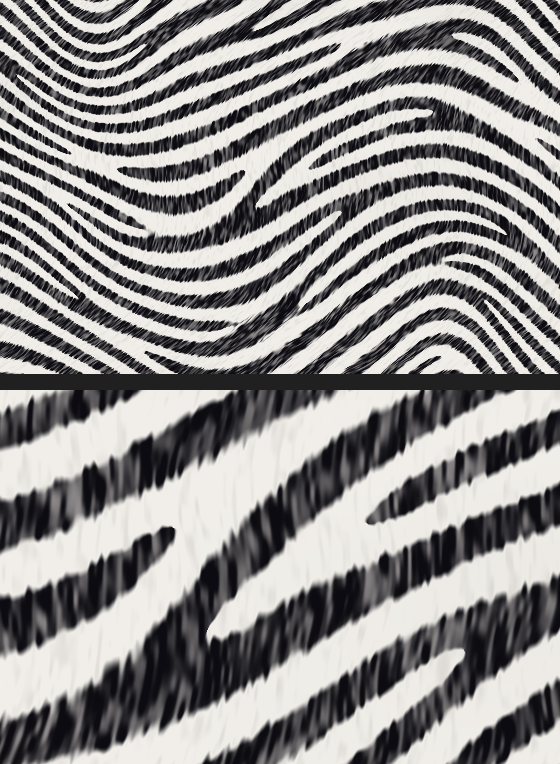
Top, the full canvas; bottom, a detail of the centre.
Write a WebGL 2 fragment shader that draws this texture.

```glsl
#version 300 es
precision highp float;
// Zebra hide: wavy stripes are level lines of a smooth height function.
// Scattered dislocations (angle terms in the phase) make stripes fork and end;
// stretched noise adds short hairs that fray the edges and streak the black.

uniform vec2 u_resolution;
out vec4 fragColor;

const float PI = 3.14159265;
const float STRIPES = 12.6;        // stripes per canvas height
const float FORK_CELL = 0.25;      // spacing of the dislocations
const float FORK_STRETCH = 0.5;    // lower values give longer tips
const float BLACK_BIAS = 0.0;      // raises or lowers the black share
const float WIDTH_VARIATION = 0.5;
const float EDGE_SOFTNESS = 0.3;
const float EDGE_FRAY = 0.85;
const float HAIR_ANGLE = 1.0;
const vec2 HAIR_SCALE = vec2(62.0, 290.0); // along, across
const vec3 WHITE = vec3(0.945, 0.935, 0.915);
const vec3 CREAM_SHADE = vec3(0.72, 0.705, 0.685);
const vec3 BLACK = vec3(0.045, 0.045, 0.065);
const vec3 GREY_HAIR = vec3(0.51, 0.495, 0.5);

float hash(vec2 p) {
    vec3 q = fract(vec3(p.xyx) * 0.1031);
    q += dot(q, q.yzx + 33.33);
    return fract((q.x + q.y) * q.z);
}

float noise(vec2 p) {
    vec2 i = floor(p), f = fract(p);
    f = f * f * (3.0 - 2.0 * f);
    return mix(mix(hash(i), hash(i + vec2(1, 0)), f.x),
               mix(hash(i + vec2(0, 1)), hash(i + vec2(1, 1)), f.x), f.y);
}

float bump(float x, float center, float width) {
    float d = (x - center) / width;
    return exp(-d * d);
}

// Height whose level lines sag into a slanted valley and rise over a crest
float stripeHeight(vec2 p) {
    float valley = mix(0.59, 0.32, p.y);
    float crest = 1.17;
    float u = max((p.x - valley) / (crest - valley), -1.0);
    float lift = (u < 0.0 ? 0.16 : 0.145) * (1.0 - cos(PI * u));
    float fall = max(p.x - crest, 0.0);
    lift -= mix(0.2, 0.9, p.y) * fall * fall;
    lift -= 0.23 * bump(p.x, 0.25, 0.17) * smoothstep(0.4, 1.1, p.y);
    lift += 0.12 * bump(p.x, 1.2, 0.13) * (1.0 - smoothstep(-0.1, 0.5, p.y));
    return p.y - lift + 0.08 * (noise(p * 3.0 + 7.0) - 0.5);
}

// Stripe phase with one dislocation per cell, of alternating sign
float stripePhase(vec2 p) {
    float h = stripeHeight(p);
    float phase = 2.0 * PI * STRIPES * h;
    for (int j = 0; j < 4; j++) {
        for (int i = 0; i < 6; i++) {
            vec2 cell = vec2(i, j);
            vec2 jitter = vec2(hash(cell + 3.7), hash(cell + 41.3));
            vec2 c = (cell + 0.15 + 0.7 * jitter) * FORK_CELL;
            float turn = mod(float(i + j), 2.0) * 2.0 - 1.0;
            phase += turn * atan(h - stripeHeight(c), FORK_STRETCH * (p.x - c.x) + 1e-5);
        }
    }
    return phase;
}

// Fine streaks along a gently bending hair direction
float hairStreaks(vec2 p) {
    float c = cos(HAIR_ANGLE), s = sin(HAIR_ANGLE);
    vec2 q = vec2(c * p.x + s * p.y, c * p.y - s * p.x);
    q.y += 0.09 * sin(5.0 * q.x + 3.0 * q.y) + 0.02 * noise(p * 12.0);
    float coarse = noise(q * HAIR_SCALE * 0.6 + 19.0);
    float fine = noise(q * HAIR_SCALE + 53.0);
    return mix(coarse, fine, 0.65);
}

void main() {
    vec2 p = gl_FragCoord.xy / u_resolution.y;
    float hair = hairStreaks(p);

    // Stripe coverage with varied width and frayed edges
    float width = BLACK_BIAS + WIDTH_VARIATION * (noise(p * 6.0 + 23.0) - 0.5);
    float band = cos(stripePhase(p)) + width - EDGE_FRAY * (hair - 0.5);
    float soft = max(EDGE_SOFTNESS, 2.0 * PI * STRIPES / u_resolution.y);
    float ink = smoothstep(-soft, soft, band);

    // Pale coat with faint hairs and warm patches
    float patches = smoothstep(0.55, 1.0, noise(p * 4.0 + 61.0));
    float paleShade = 0.28 * smoothstep(0.5, 0.95, hair) + 0.08 * patches;
    vec3 pale = mix(WHITE, CREAM_SHADE, paleShade);

    // Black coat with glossy grey hairs
    float gloss = smoothstep(0.27, 0.95, hair) * mix(0.75, 1.2, noise(p * 9.0));
    vec3 dark = mix(BLACK, GREY_HAIR, gloss);

    fragColor = vec4(mix(pale, dark, ink), 1.0);
}
```
